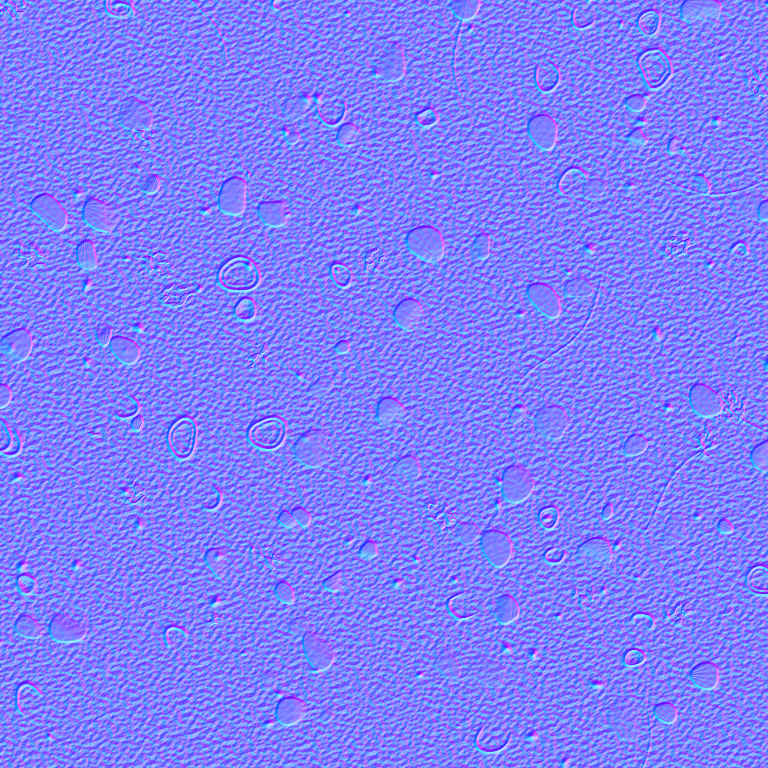
Write a WebGL 2 fragment shader that draws this texture map.

```glsl
#version 300 es
precision highp float;
// Normal map of rough sand strewn with shells, rings, pebbles and thin threads.

uniform vec2 u_resolution;
out vec4 fragColor;

vec4 hash4(vec2 p) {
    vec4 q = fract(p.xyxy * vec4(0.1031, 0.1030, 0.0973, 0.1099));
    q += dot(q, q.wzxy + 33.33);
    return fract((q.xxyz + q.yzzw) * q.zywx);
}

mat2 rotation(float a) {
    return mat2(cos(a), -sin(a), sin(a), cos(a));
}

float corner(vec2 cell, vec2 offset) {
    float a = 6.2832 * hash4(cell + 7.0).x;
    return dot(vec2(cos(a), sin(a)), offset);
}

float gradientNoise(vec2 p) {
    vec2 i = floor(p), f = p - i;
    vec2 u = f * f * f * (f * (f * 6.0 - 15.0) + 10.0);
    vec2 e = vec2(1, 0);
    return mix(mix(corner(i, f), corner(i + e, f - e), u.x),
               mix(corner(i + e.yx, f - e.yx), corner(i + 1.0, f - 1.0), u.x), u.y);
}

// Fine grain, slightly drawn out along a shallow diagonal
float sandHeight(vec2 p) {
    vec2 q = (rotation(0.3) * p + 3.0) * vec2(140, 176);
    vec2 fine = (rotation(0.7) * p + 5.0) * vec2(250, 300);
    return 0.0025 * (gradientNoise(q) + 0.32 * gradientNoise(fine));
}

// Adds one shell, ring or crumbled patch to the height h, centred on q = 0
float addShell(float h, vec2 q, vec4 shape, vec4 kind) {
    float radius = mix(0.009, 0.026, shape.x);
    vec2 buriedSide = vec2(cos(kind.w * 40.0), sin(kind.w * 40.0));
    float exposed = smoothstep(-0.5, 0.5, dot(q, buriedSide) / radius + kind.z * 1.7 - 0.2);
    q = rotation(shape.y * 6.2832) * q;
    vec2 s = q / vec2(1.0, mix(0.65, 1.0, shape.z));
    float angle = atan(s.y, s.x + 1e-6);
    float wobble = 1.0 + 0.07 * sin(2.0 * angle + kind.y * 9.0) + 0.06 * sin(3.0 * angle + kind.z * 20.0);
    float boxy = 0.45 * step(0.82, kind.y);
    float d = mix(length(s), max(abs(s.x), abs(s.y)), boxy) - radius * wobble;

    // Crumbled patch
    if (kind.x < 0.16) {
        float crumbs = gradientNoise(q * vec2(90, 130) + kind.yz * 50.0);
        float chips = smoothstep(0.02, 0.2, crumbs) * smoothstep(0.003, -0.008, d);
        return mix(h, h * 0.6 + 0.0032, chips);
    }
    // Ring, some with a second rim inside
    if (kind.x < 0.45) {
        float rim = exp(-pow(d / 0.0024, 2.0));
        float innerRim = exp(-pow((d + 0.3 * radius) / 0.0022, 2.0)) * step(0.6, kind.z);
        return h * (1.0 - 0.7 * rim * exposed) + (0.0046 * rim + 0.0018 * innerRim) * exposed;
    }
    // Plate with a steep edge, from nearly buried to fully raised
    float inside = smoothstep(0.0016, -0.0026, d) * mix(exposed, 1.0, 0.1);
    float raised = smoothstep(0.45, 0.85, kind.x);
    float ribs = 0.0002 * step(0.88, kind.x) * sin(30.0 * atan(q.y, q.x + radius * 1.4));
    float dome = 0.0004 * (1.0 - dot(s, s) / (radius * radius));
    float relief = mix(0.0008, 0.0044, raised);
    return mix(h, h * mix(0.65, 0.25, raised) + relief + dome + ribs, inside);
}

float surfaceHeight(vec2 p) {
    float h = sandHeight(p);
    for (int j = -1; j <= 1; j++) for (int i = -1; i <= 1; i++) {
        vec2 neighbour = vec2(i, j);

        // Threads lying on the sand
        vec2 cell = floor(p * 4.0) + neighbour;
        vec4 r = hash4(cell + 211.0);
        vec2 q = rotation(r.z * 6.2832) * (p - (cell + r.xy) / 4.0);
        float bend = 0.014 * sin(q.x * 28.0 + r.x * 9.0);
        float thread = exp(-pow((q.y - bend) / 0.0017, 2.0));
        h += 0.0016 * step(r.w, 0.4) * thread * smoothstep(0.11, 0.06, abs(q.x));

        // Pebbles
        cell = floor(p * 20.0) + neighbour;
        r = hash4(cell + 103.0);
        q = rotation(r.z * 6.2832) * (p - (cell + r.xy) / 20.0);
        float size = mix(0.003, 0.0058, fract(r.z * 17.0));
        float pebble = exp(-dot(q, q * vec2(1.0, 2.0)) / (size * size));
        h += 1.5 * size * step(r.w, 0.2) * pebble;
    }
    // Shells
    for (int j = -1; j <= 1; j++) for (int i = -1; i <= 1; i++) {
        vec2 cell = floor(p * 13.0) + vec2(i, j);
        vec4 shape = hash4(cell + 17.0), kind = hash4(cell + 59.0);
        vec2 centre = (cell + hash4(cell + 83.0).xy) / 13.0;
        if (shape.w < 0.72) h = addShell(h, p - centre, shape, kind);
    }
    return h;
}

void main() {
    vec2 p = gl_FragCoord.xy / u_resolution;
    vec2 e = vec2(0.0006, 0);
    vec2 slope = vec2(surfaceHeight(p - e) - surfaceHeight(p + e),
                      surfaceHeight(p + e.yx) - surfaceHeight(p - e.yx)) / (2.0 * e.x);

    // Red leans right, green leans down, blue stays full
    vec2 lean = slope / sqrt(1.0 + dot(slope, slope));
    fragColor = vec4(0.5 + 0.5 * lean, 1.0, 1.0);
}
```
